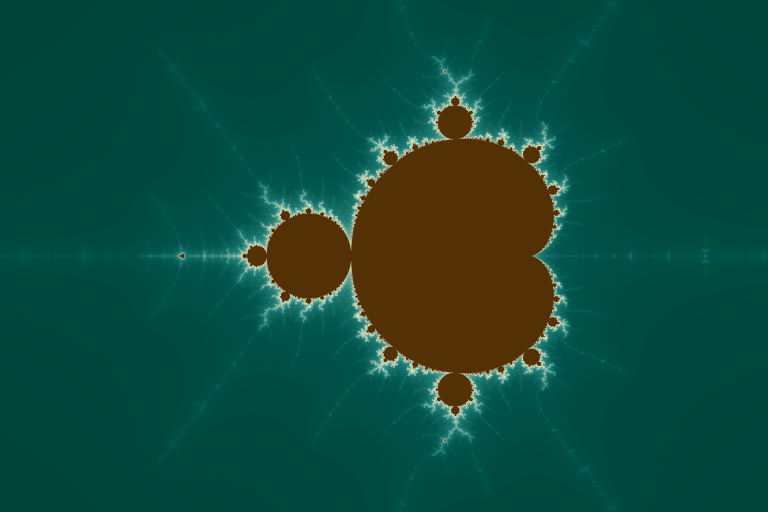
Write a WebGL 1 fragment shader that draws this background.

```glsl
precision highp float;
// A small copy of the Mandelbrot set on the real axis, the period-three island.
// Each sample iterates z^2 + c; its smooth escape count, on a log scale,
// runs through a teal to cream palette. Points that never escape are brown.

uniform vec2 u_resolution;

// View
const vec2 CENTER = vec2(-1.76514, 0.0);
const float VIEW_HEIGHT = 0.0528;

// Iteration and antialiasing
const int MAX_STEPS = 480;
const int GRID = 3;
const float ESCAPE_SQUARED = 10000.0;

// Palette
const vec3 INSIDE = vec3(0.33, 0.19, 0.02);
const vec3 DEEP_TEAL = vec3(0.0, 0.26, 0.22);
const vec3 TEAL = vec3(0.0, 0.285, 0.245);
const vec3 GLOW = vec3(0.0, 0.335, 0.30);
const vec3 BRIGHT_TEAL = vec3(0.12, 0.49, 0.46);
const vec3 MINT = vec3(0.44, 0.69, 0.64);
const vec3 CREAM = vec3(0.86, 0.88, 0.74);

// Log2 escape counts at which the palette colours are reached
const float DEEP_LEVEL = 2.8;
const float TEAL_LEVEL = 3.5;
const float GLOW_LEVEL = 4.6;
const float BRIGHT_LEVEL = 5.5;
const float MINT_LEVEL = 6.3;
const float CREAM_LEVEL = 7.2;

float ramp(float low, float high, float x) {
    return clamp((x - low) / (high - low), 0.0, 1.0);
}

vec3 palette(float level) {
    vec3 color = mix(DEEP_TEAL, TEAL, ramp(DEEP_LEVEL, TEAL_LEVEL, level));
    color = mix(color, GLOW, ramp(TEAL_LEVEL, GLOW_LEVEL, level));
    color = mix(color, BRIGHT_TEAL, ramp(GLOW_LEVEL, BRIGHT_LEVEL, level));
    color = mix(color, MINT, ramp(BRIGHT_LEVEL, MINT_LEVEL, level));
    return mix(color, CREAM, ramp(MINT_LEVEL, CREAM_LEVEL, level));
}

// Smooth escape count, or -1 for points inside the set
float escapeCount(vec2 c) {
    vec2 z = vec2(0.0);
    for (int i = 0; i < MAX_STEPS; i++) {
        z = vec2(z.x * z.x - z.y * z.y, 2.0 * z.x * z.y) + c;
        float sizeSquared = dot(z, z);
        if (sizeSquared > ESCAPE_SQUARED) {
            return float(i) + 1.0 - log2(0.5 * log2(sizeSquared));
        }
    }
    return -1.0;
}

vec3 fractalColor(vec2 c) {
    float count = escapeCount(c);
    if (count < 0.0) return INSIDE;
    return palette(log2(max(count, 1.0)));
}

void main() {
    float scale = VIEW_HEIGHT / u_resolution.y;
    vec2 fromCenter = gl_FragCoord.xy - 0.5 * u_resolution;
    vec3 sum = vec3(0.0);

    // Average a regular grid of samples in each pixel
    for (int row = 0; row < GRID; row++) {
        for (int column = 0; column < GRID; column++) {
            vec2 cell = (vec2(float(column), float(row)) + 0.5) / float(GRID);
            sum += fractalColor(CENTER + (fromCenter + cell - 0.5) * scale);
        }
    }
    gl_FragColor = vec4(sum / float(GRID * GRID), 1.0);
}
```
